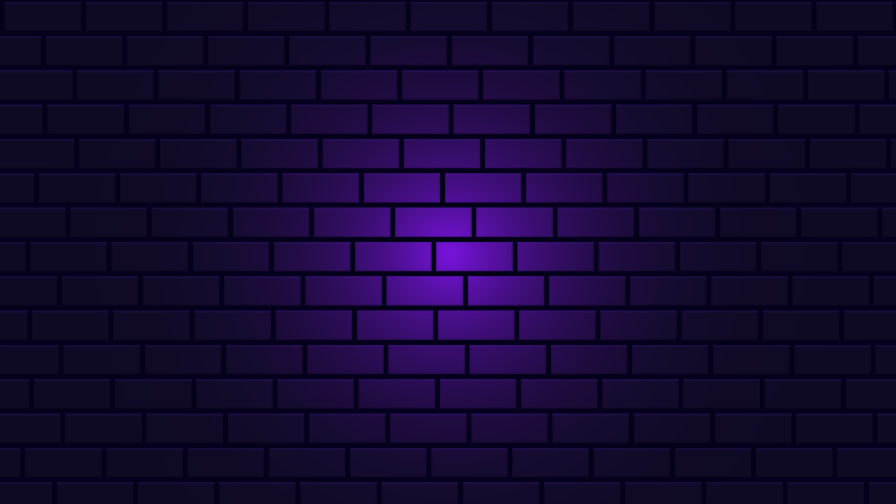
This background is drawn by a Shadertoy shader. Its source:

```glsl
// Dark brick wall in running courses, lit by a round violet glow at its centre.

#define PITCH vec2(0.1611, 0.0681)   // brick plus joint, in canvas heights
#define BRICK vec2(0.1522, 0.0585)   // brick alone
#define TOP_GAP 0.003                // space above the first course
#define GLOW_FALLOFF vec2(4.1, 4.2)  // linear and quadratic fading
#define BRICK_COLOR vec3(0.056, 0.040, 0.138)
#define JOINT_COLOR vec3(0.020, 0.002, 0.115)
#define RIM_COLOR vec3(0.035, 0.018, 0.100)
#define GLOW_COLOR vec3(0.415, 0.035, 0.730)

// Left edge of the bricks in a course, as a fraction of the pitch
float courseShift(float row) {
    float pair = floor((row + 1.0) * 0.5);
    float slips = dot(step(vec4(1.0, 3.0, 4.0, 7.0), vec4(pair)), vec4(1.0));
    float evenShift = 0.388 * (1.0 - mod(row, 2.0));
    return 0.667 + 0.022 * pair - 0.128 * slips + evenShift;
}

float boxDistance(vec2 p, vec2 halfSize) {
    vec2 d = abs(p) - halfSize;
    return length(max(d, 0.0)) + min(max(d.x, d.y), 0.0);
}

void mainImage(out vec4 fragColor, in vec2 fragCoord) {
    vec2 centered = (fragCoord - 0.5 * iResolution.xy) / iResolution.y;
    float pixel = 1.0 / iResolution.y;

    // Brick layout, counted from the top left
    vec2 wall = vec2(centered.x + 8.0 / 9.0, 0.5 - centered.y - TOP_GAP);
    float row = floor(wall.y / PITCH.y);
    vec2 cell = wall / PITCH - vec2(courseShift(row), 0.0);
    vec2 local = fract(cell) * PITCH;
    float dist = boxDistance(local - 0.5 * BRICK, 0.5 * BRICK);
    float brickMask = 1.0 - smoothstep(-0.6 * pixel, 0.6 * pixel, dist);

    // Central light
    float radius = length(centered - vec2(0.004, -0.003));
    float glow = exp(-dot(GLOW_FALLOFF, vec2(radius, radius * radius)));

    // Brick face with a pale upper rim and slightly shaded edges
    vec3 face = BRICK_COLOR + GLOW_COLOR * glow;
    float edge = smoothstep(-0.005, 0.0, dist);
    face *= 1.0 - 0.18 * edge;
    float rim = 1.0 - smoothstep(0.002, 0.006, local.y);
    face += RIM_COLOR * rim * (1.0 - 0.6 * glow);

    vec3 joint = JOINT_COLOR * mix(1.0, 0.75, glow);
    fragColor = vec4(mix(joint, face, brickMask), 1.0);
}
```
